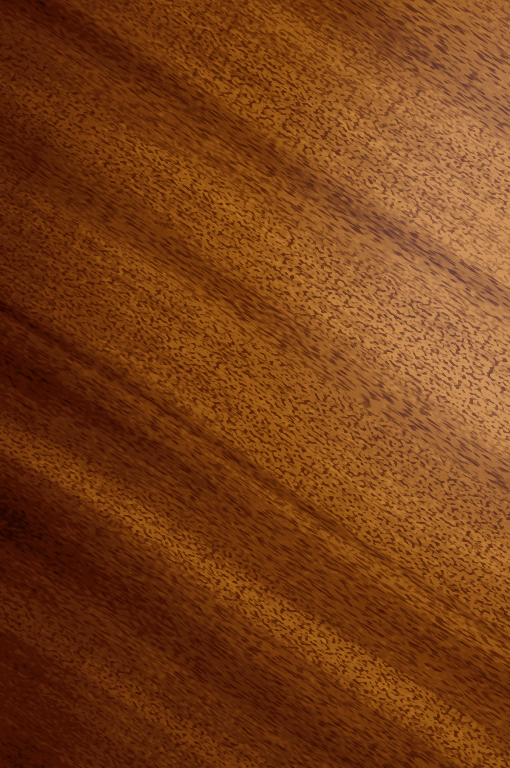
Write a Shadertoy shader that draws this texture.

```glsl
// Polished mahogany: diagonal ribbon bands, short dark pores and a soft gloss from the right.

vec2 hash2(vec2 c) {
    c = vec2(dot(c, vec2(127.1, 311.7)), dot(c, vec2(269.5, 183.3)));
    return fract(sin(c) * 43758.55);
}

float gradAt(vec2 cell, vec2 offset, vec2 f) {
    return dot(hash2(cell + offset) * 2.0 - 1.0, f - offset);
}

// Gradient noise, roughly -0.7 to 0.7
float noise(vec2 p) {
    vec2 i = floor(p), f = fract(p);
    vec2 s = f * f * f * (f * (f * 6.0 - 15.0) + 10.0);
    float low = mix(gradAt(i, vec2(0, 0), f), gradAt(i, vec2(1, 0), f), s.x);
    float high = mix(gradAt(i, vec2(0, 1), f), gradAt(i, vec2(1, 1), f), s.x);
    return mix(low, high, s.y);
}

float band(float v, float centre, float width) {
    float d = (v - centre) / width;
    return exp(-d * d);
}

// Broad ribbon stripes across the grain
float ribbons(float v) {
    float light = 0.15 * band(v, 0.175, 0.020) + 0.20 * band(v, 0.362, 0.026)
                + 0.12 * band(v, 0.58, 0.06) + 0.11 * band(v, 0.755, 0.05)
                + 0.07 * band(v, 0.96, 0.05);
    float dark = 0.17 * band(v, 0.27, 0.05) + 0.18 * band(v, 0.445, 0.030)
               + 0.17 * band(v, 0.503, 0.007) + 0.07 * band(v, 0.675, 0.016)
               + 0.20 * band(v, 0.862, 0.017) + 0.13 * band(v, 1.09, 0.04);
    return light - dark;
}

// Scattered tapered dashes lying along the grain
float dashes(vec2 g, float blur) {
    vec2 size = vec2(0.026, 0.0065);
    vec2 cell = floor(g / size);
    float cover = 0.0;
    for (int y = -1; y <= 1; y++)
    for (int x = -1; x <= 1; x++) {
        vec2 id = cell + vec2(x, y);
        vec2 r = hash2(id + 17.0);
        vec2 d = g - (id + r) * size;
        float halfLength = mix(0.004, 0.014, hash2(id + 51.0).x);
        float taper = 1.0 - pow(abs(d.x) / halfLength, 2.0);
        float edge = abs(d.y) - 0.0012 * taper;
        float dash = (1.0 - smoothstep(-blur, blur, edge)) * smoothstep(0.0, 0.3, taper);
        cover = max(cover, dash * mix(0.45, 1.0, r.y));
    }
    return cover;
}

vec3 woodColor(float t) {
    vec3 c = mix(vec3(0.13, 0.02, 0.003), vec3(0.27, 0.07, 0.01), smoothstep(0.0, 0.22, t));
    c = mix(c, vec3(0.35, 0.14, 0.03), smoothstep(0.22, 0.40, t));
    c = mix(c, vec3(0.46, 0.22, 0.04), smoothstep(0.40, 0.60, t));
    c = mix(c, vec3(0.60, 0.34, 0.08), smoothstep(0.60, 0.80, t));
    return mix(c, vec3(0.73, 0.46, 0.15), smoothstep(0.80, 1.05, t));
}

void mainImage(out vec4 fragColor, in vec2 fragCoord) {
    vec2 p = fragCoord / iResolution.y;
    p.x += 0.332 - 0.5 * iResolution.x / iResolution.y;

    // Grain frame: x runs along the fibres, y across them
    vec2 g = vec2(dot(p, vec2(0.839, -0.545)), dot(p, vec2(0.545, 0.839)));
    g.y += 0.014 * noise(p * 2.6 + 4.0) + 0.003 * noise(g * vec2(5.0, 22.0));

    // Light falls off from the right edge
    float falloff = length((p - vec2(0.72, 0.67)) * vec2(1.0, 0.8));
    float tone = 1.09 - 0.88 * falloff - 0.10 * (1.0 - smoothstep(0.0, 0.2, p.x));

    // Bands, finer streaks and faint cross ripple
    float ribbon = ribbons(g.y);
    tone += ribbon * (0.95 + 0.5 * noise(g * vec2(3.0, 9.0)));
    tone += 0.13 * noise(g * vec2(1.3, 24.0) + 8.0);
    tone += 0.14 * noise(g * vec2(3.0, 85.0) + 3.0);
    tone += 0.07 * noise(g * vec2(24.0, 9.0));

    // Speckle on the light ribbons, longer pores between them
    float speckled = smoothstep(-0.05, 0.07, ribbon + 0.12 * noise(g * vec2(2.0, 14.0) + 6.0));
    float shortPores = smoothstep(-0.02, 0.28, noise(g * vec2(155.0, 285.0)));
    float longPores = smoothstep(0.04, 0.34, noise(g * vec2(60.0, 290.0) + 31.0));
    float pores = mix(0.8 * longPores, 0.9 * shortPores, speckled);
    float dash = dashes(g, 0.6 / iResolution.y) * mix(1.0, 0.55, speckled);
    tone *= 1.0 - 0.52 * max(pores, dash);
    tone += 0.20 * noise(g * vec2(120.0, 260.0) + 70.0);

    // Milky gloss over the lacquer
    float gloss = 1.0 - smoothstep(0.14, 0.42, falloff);
    vec3 color = woodColor(tone) + gloss * vec3(0.07, 0.11, 0.20);
    fragColor = vec4(color, 1.0);
}
```
